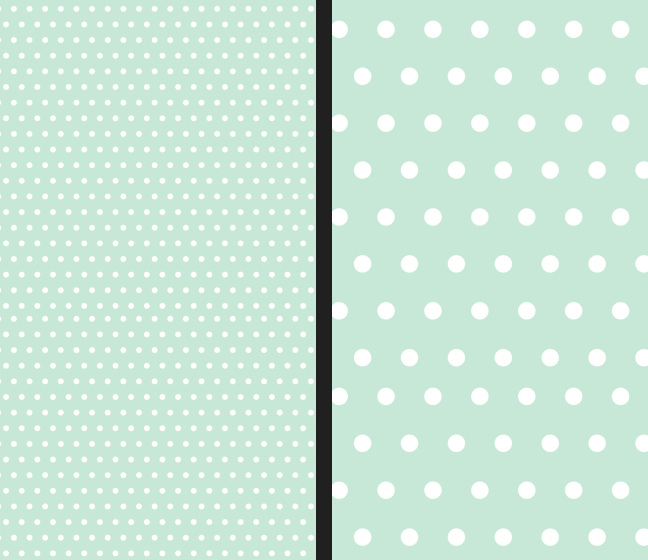
Left, the full canvas; right, a detail of the centre.
Reproduce this pattern procedurally as a Shadertoy shader.

```glsl
// Distance to the nearest dot centre of a half-drop lattice with unit pitch
float dotDistance(vec2 p) {
    p.y -= 0.564;
    float row = floor(p.y + 0.5);
    p.x -= 0.889 + 0.5 * mod(row, 2.0);
    return length(vec2(fract(p.x + 0.5) - 0.5, p.y - row));
}

void mainImage(out vec4 fragColor, in vec2 fragCoord) {
    // Units of one dot pitch, measured from the upper left
    float pixel = 20.21 / iResolution.x;
    vec2 p = vec2(fragCoord.x, iResolution.y - fragCoord.y) * pixel;

    // Two sheets of rows join with a slightly narrower gap
    p.y += 0.175 * step(19.98, p.y);

    float coverage = 1.0 - smoothstep(-0.75, 0.75, (dotDistance(p) - 0.186) / pixel);
    vec3 mint = vec3(0.78, 0.905, 0.843);
    vec3 white = vec3(0.995, 1.0, 0.995);
    fragColor = vec4(mix(mint, white, coverage), 1.0);
}
```
